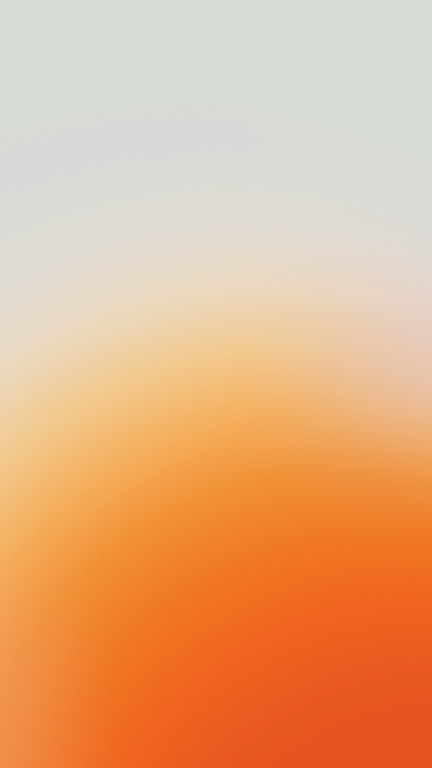
This background is drawn by a Shadertoy shader. Its source:

```glsl
// Draws a soft orange glow rising in tilted arcs into a pale grey-green sky.

const float ASPECT = 0.5625;
const int STOPS = 11;
const float FIRST_STOP = -0.2;
const float STOP_STEP = 0.2;

// Sky to ember, evenly spaced along the arc depth
const vec3 RAMP[STOPS] = vec3[STOPS](
    vec3(0.84, 0.86, 0.83), vec3(0.85, 0.858, 0.836),
    vec3(0.88, 0.86, 0.83), vec3(0.92, 0.85, 0.745),
    vec3(0.95, 0.785, 0.55), vec3(0.96, 0.68, 0.355),
    vec3(0.945, 0.56, 0.20), vec3(0.94, 0.47, 0.14),
    vec3(0.94, 0.40, 0.12), vec3(0.92, 0.35, 0.125),
    vec3(0.90, 0.32, 0.13));

const vec3 LAVENDER = vec3(0.845, 0.84, 0.845);
const vec3 ROSE_HAZE = vec3(0.87, 0.77, 0.82);
const vec3 PEACH_HAZE = vec3(0.95, 0.62, 0.50);

vec2 hashGradient(vec2 cell) {
    vec2 h = vec2(dot(cell, vec2(127.1, 311.7)), dot(cell, vec2(269.5, 183.3)));
    return 2.0 * fract(sin(h) * 43758.5) - 1.0;
}

float gradientNoise(vec2 p) {
    vec2 i = floor(p);
    vec2 f = p - i;
    vec2 u = f * f * (3.0 - 2.0 * f);
    vec2 e = vec2(1.0, 0.0);
    float low = mix(dot(hashGradient(i), f),
                    dot(hashGradient(i + e.xy), f - e.xy), u.x);
    float high = mix(dot(hashGradient(i + e.yx), f - e.yx),
                     dot(hashGradient(i + e.xx), f - e.xx), u.x);
    return mix(low, high, u.y);
}

// Depth s of the moving circle through p; xy is the centre, z the radius
float arcDepth(vec2 p, vec3 outer, vec3 inner) {
    vec2 q = p - outer.xy;
    vec3 shift = inner - outer;
    float a = dot(shift.xy, shift.xy) - shift.z * shift.z;
    float b = dot(q, shift.xy) + outer.z * shift.z;
    float c = dot(q, q) - outer.z * outer.z;
    return (b + sqrt(max(b * b - a * c, 0.0))) / a;
}

vec3 rampColor(float depth) {
    float t = clamp((depth - FIRST_STOP) / STOP_STEP, 0.0, float(STOPS - 1));
    int i = min(int(t), STOPS - 2);
    return mix(RAMP[i], RAMP[i + 1], t - float(i));
}

float bell(float x, float center, float width) {
    float d = (x - center) / width;
    return exp(-d * d);
}

void mainImage(out vec4 fragColor, in vec2 fragCoord) {
    vec2 p = fragCoord / iResolution.xy * vec2(ASPECT, 1.0);

    // Nested arcs whose centre drifts to the lower right
    vec3 outer = vec3(0.281, 0.1016, 0.6836);
    vec3 inner = vec3(0.4674, -0.1341, 0.5182);
    float depth = arcDepth(p, outer, inner);

    // Faint brushed streaks along the arcs
    float streak = gradientNoise(vec2(p.x * 7.0, depth * 24.0));
    vec3 color = rampColor(depth + 0.014 * streak);

    // Pale lavender band above the glow, fading to the right
    float band = bell(depth, -0.1, 0.06) * (1.0 - smoothstep(0.24, 0.42, p.x));
    color = mix(color, LAVENDER, 0.8 * band);

    // Rose haze at the right edge, peach haze at the lower left
    float rose = smoothstep(0.28, ASPECT, p.x) * bell(p.y, 0.525, 0.12);
    float peach = (1.0 - smoothstep(0.0, 0.17, p.x)) * (1.0 - smoothstep(0.1, 0.32, p.y));
    color = mix(color, ROSE_HAZE, 0.5 * rose);
    color = mix(color, PEACH_HAZE, 0.32 * peach);

    // Fine grain hides banding
    color += 0.004 * gradientNoise(p * 170.0);
    fragColor = vec4(color, 1.0);
}
```
